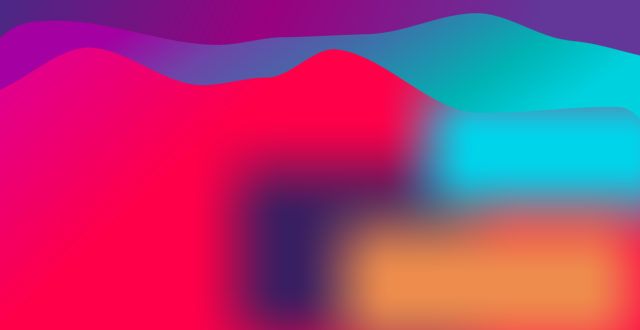
Reproduce this background procedurally as a Shadertoy shader.

```glsl
// Two wavy colour layers on a violet sky, with soft blurred boxes glowing in the front layer.

// Sky, left to right
const vec3 SKY_INDIGO  = vec3(0.29, 0.16, 0.52);
const vec3 SKY_MAGENTA = vec3(0.60, 0.00, 0.50);
const vec3 SKY_VIOLET  = vec3(0.39, 0.21, 0.60);

// Middle wave, left to right
const vec3 MID_PURPLE = vec3(0.647, 0.00, 0.63);
const vec3 MID_VIOLET = vec3(0.43, 0.27, 0.66);
const vec3 MID_BLUE   = vec3(0.27, 0.41, 0.66);
const vec3 MID_TEAL   = vec3(0.00, 0.70, 0.70);
const vec3 MID_AQUA   = vec3(0.00, 0.82, 0.87);

// Front wave and its glows
const vec3 FRONT_PINK  = vec3(0.88, 0.00, 0.56);
const vec3 FRONT_RED   = vec3(1.00, 0.00, 0.285);
const vec3 GLOW_INDIGO = vec3(0.22, 0.12, 0.38);
const vec3 GLOW_CYAN   = vec3(0.00, 0.83, 0.92);
const vec3 GLOW_ORANGE = vec3(0.93, 0.55, 0.30);

// Each box holds left, top, right, bottom in canvas fractions
const vec4 BOX_INDIGO = vec4(0.371, 0.510, 0.742, 1.020);
const vec4 BOX_CYAN   = vec4(0.667, 0.270, 1.060, 0.638);
const vec4 BOX_ORANGE = vec4(0.536, 0.682, 0.986, 1.040);
const vec2 BLUR       = vec2(0.078, 0.160);

const float SKY_SLANT = 0.25;
const float MID_SLANT = 0.80;

// Linear 0..1 ramp from a to b
float ramp(float a, float b, float x) {
    return clamp((x - a) / (b - a), 0.0, 1.0);
}

// Smooth change of depth between a and b
float slope(float x, float a, float b, float change) {
    return change * smoothstep(a, b, x);
}

// Depth of the middle wave below the top edge
float midCrest(float x) {
    float lip = 0.053 * pow(max(1.0 - x / 0.094, 0.0), 3.5);
    return 0.063 + lip
        + slope(x, 0.091, 0.341,  0.073)
        + slope(x, 0.341, 0.443, -0.023)
        + slope(x, 0.430, 0.599, -0.010)
        + slope(x, 0.573, 0.745, -0.063)
        + slope(x, 0.745, 0.898,  0.083)
        + slope(x, 0.879, 1.061,  0.061);
}

// Depth of the front wave below the top edge
float frontCrest(float x) {
    float lip = 0.038 * pow(max(x - 0.961, 0.0) / 0.039, 2.5);
    return 0.290 + lip
        + slope(x, -0.039, 0.139, -0.146)
        + slope(x, 0.137, 0.316,  0.114)
        + slope(x, 0.316, 0.417, -0.023)
        + slope(x, 0.417, 0.523, -0.086)
        + slope(x, 0.516, 0.749,  0.193)
        + slope(x, 0.762, 0.951, -0.018);
}

// Smooth coverage below a wave's edge
float below(float dist) {
    float w = 0.7 * fwidth(dist);
    return smoothstep(-w, w, dist);
}

// Coverage of a blurred rectangle
float softBox(vec2 p, vec4 box) {
    vec2 cover = smoothstep(-BLUR, BLUR, p - box.xy)
               * smoothstep(-BLUR, BLUR, box.zw - p);
    return cover.x * cover.y;
}

vec3 skyColor(vec2 p) {
    float s = p.x + SKY_SLANT * p.y;
    vec3 c = mix(SKY_INDIGO, SKY_MAGENTA, ramp(0.0, 0.43, s));
    return mix(c, SKY_VIOLET, ramp(0.43, 0.85, s));
}

vec3 midColor(vec2 p) {
    float s = p.x + MID_SLANT * (p.y - 0.12);
    vec3 c = mix(MID_PURPLE, MID_VIOLET, ramp(0.17, 0.36, s));
    c = mix(c, MID_BLUE, ramp(0.36, 0.55, s));
    c = mix(c, MID_TEAL, ramp(0.55, 0.85, s));
    return mix(c, MID_AQUA, ramp(0.85, 1.04, s));
}

vec3 frontColor(vec2 p) {
    float s = 2.33 * p.x + 1.32 * (p.y - 0.25);
    vec3 c = mix(FRONT_PINK, FRONT_RED, ramp(0.0, 1.0, s));
    c = mix(c, GLOW_INDIGO, softBox(p, BOX_INDIGO));
    c = mix(c, GLOW_CYAN, softBox(p, BOX_CYAN));
    return mix(c, GLOW_ORANGE, softBox(p, BOX_ORANGE));
}

void mainImage(out vec4 fragColor, in vec2 fragCoord) {
    // Canvas fractions, with y as depth below the top edge
    vec2 p = fragCoord / iResolution.xy;
    p.y = 1.0 - p.y;

    vec3 color = skyColor(p);
    color = mix(color, midColor(p), below(p.y - midCrest(p.x)));
    color = mix(color, frontColor(p), below(p.y - frontCrest(p.x)));
    fragColor = vec4(color, 1.0);
}
```
